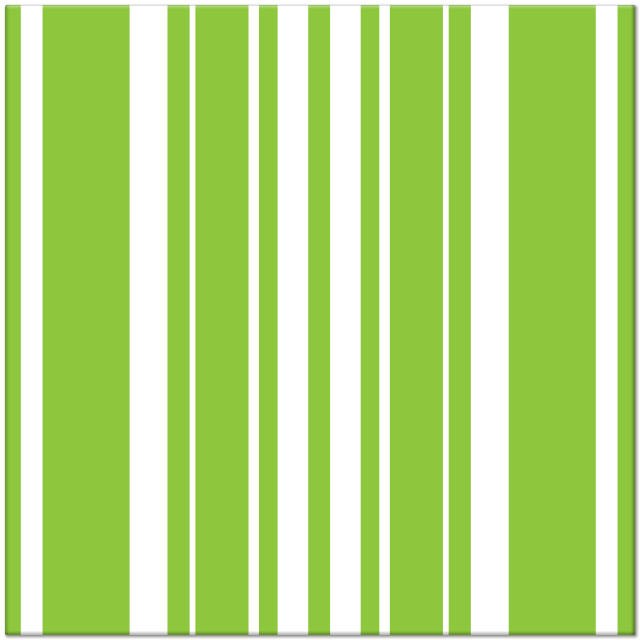
Write a Shadertoy shader that draws this pattern.

```glsl
// Square tile of mirrored green and white vertical stripes with a bevelled rim and soft shadow.

const vec3 GREEN = vec3(0.55, 0.78, 0.24);
const vec3 WHITE = vec3(1.0);
const vec3 SHADOW = vec3(0.42, 0.40, 0.41);
const float MIRROR_X = 0.4987;       // axis of the stripe symmetry
const float TILE_HALF = 0.4922;      // half the side of the tile
const float CORNER = 0.003;
const float BEVEL = 0.0075;          // width of the shaded rim
const vec2 SHADOW_SHIFT = vec2(0.0022, -0.0022);
const float SHADOW_BLUR = 0.0055;

// White bands on one side of the axis: distance to centre, half width
const int BAND_COUNT = 5;
const vec2 BANDS[BAND_COUNT] = vec2[](
    vec2(0.0410, 0.0239),
    vec2(0.1022, 0.0082),
    vec2(0.1979, 0.0045),
    vec2(0.2666, 0.0296),
    vec2(0.4492, 0.0170)
);

float roundedBox(vec2 p, float halfSide, float radius) {
    vec2 q = abs(p) - halfSide + radius;
    return length(max(q, 0.0)) + min(max(q.x, q.y), 0.0) - radius;
}

float coverage(float dist, float pixel) {
    return clamp(0.5 - dist / pixel, 0.0, 1.0);
}

vec3 stripes(float x, float pixel) {
    float fromAxis = abs(x - MIRROR_X);
    float white = 0.0;
    for (int i = 0; i < BAND_COUNT; i++) {
        float dist = abs(fromAxis - BANDS[i].x) - BANDS[i].y;
        white = max(white, coverage(dist, pixel));
    }
    return mix(GREEN, WHITE, white);
}

// Shade that fades from an edge into the tile
float rim(float inset) {
    return 1.0 - smoothstep(0.0, BEVEL, inset);
}

vec3 bevel(vec3 color, vec2 p) {
    vec2 low = p + TILE_HALF;        // inset from left and bottom
    vec2 high = TILE_HALF - p;       // inset from right and top
    color = mix(color, WHITE, 0.35 * rim(high.y));
    color *= 1.0 - 0.22 * rim(low.x);
    color *= 1.0 - 0.32 * rim(high.x);
    color *= 1.0 - 0.28 * rim(low.y);
    color *= 1.0 - 0.16 * rim(high.y * 3.0);
    return color;
}

void mainImage(out vec4 fragColor, in vec2 fragCoord) {
    vec2 uv = fragCoord / iResolution.xy;
    float pixel = 1.0 / min(iResolution.x, iResolution.y);
    vec2 p = uv - 0.5;

    // Soft shadow on the white margin
    float shadowDist = roundedBox(p - SHADOW_SHIFT, TILE_HALF, CORNER);
    float shade = 1.0 - smoothstep(-SHADOW_BLUR, SHADOW_BLUR, shadowDist);
    vec3 color = mix(WHITE, SHADOW, shade);

    // Striped tile
    vec3 tile = bevel(stripes(uv.x, pixel), p);
    color = mix(color, tile, coverage(roundedBox(p, TILE_HALF, CORNER), pixel));

    fragColor = vec4(color, 1.0);
}
```
